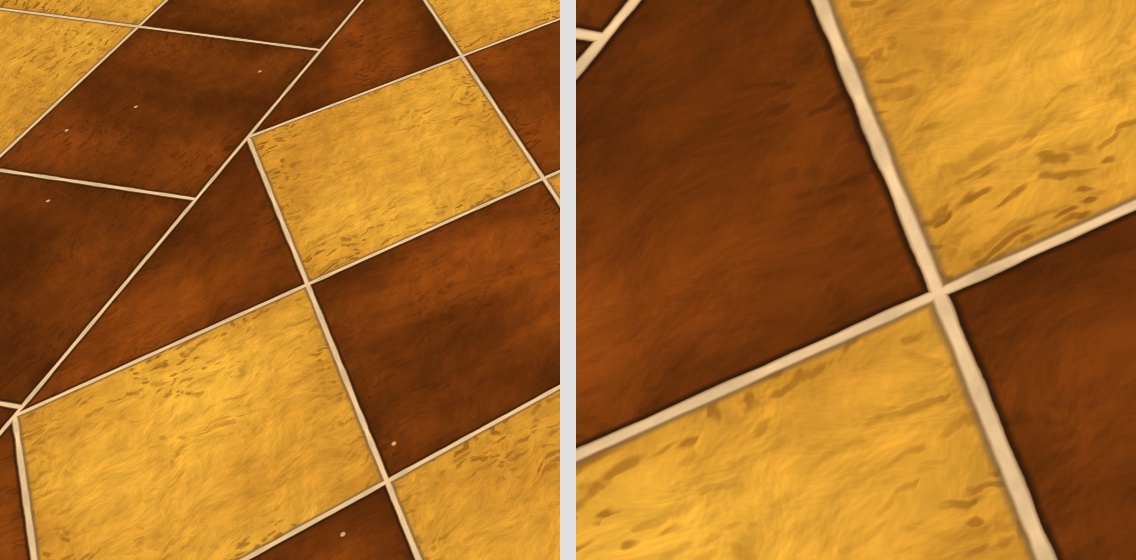
Left: the whole. Right: its middle third, enlarged.
Reproduce this texture procedurally as a Shadertoy shader.

```glsl
// Floor plane to canvas: column axis, row axis, corner on the border
const mat3 FLOOR_TO_CANVAS = mat3(0.4596, 0.2294, 0.094,
                                  0.0371, -0.3251, -0.126,
                                  0.4427, 0.7552, 1.0);
const float BORDER_SHIFT = 0.62;
const float GROUT_HALF = 0.0105;
const float SHADOW_WIDTH = 0.012;
const float WOBBLE = 0.0025;
const float BORDER_SHADE = 0.88;
const vec2 FLECK_DENSITY = vec2(17.0, 38.0);

const vec3 GOLD_DARK = vec3(0.82, 0.55, 0.17);
const vec3 GOLD_LIGHT = vec3(0.96, 0.70, 0.23);
const vec3 GOLD_WORN = vec3(0.52, 0.31, 0.08);
const vec3 BROWN_DARK = vec3(0.38, 0.175, 0.04);
const vec3 BROWN_LIGHT = vec3(0.63, 0.305, 0.075);
const vec3 BROWN_WORN = vec3(0.27, 0.13, 0.04);
const vec3 GROUT = vec3(0.92, 0.77, 0.57);
const vec3 GROUT_DIRT = vec3(0.61, 0.46, 0.30);
const vec3 SHADOW = vec3(0.17, 0.09, 0.035);
const mat2 TURN = mat2(0.8, 0.6, -0.6, 0.8);

vec2 hash2(vec2 p) {
    return fract(sin(vec2(dot(p, vec2(127.1, 311.7)), dot(p, vec2(269.5, 183.3)))) * 43758.5);
}

// Layered, warped sines, roughly -1 to 1
float mottle(vec2 p) {
    float sum = 0.0, amplitude = 0.5;
    for (int i = 0; i < 6; i++) {
        p = TURN * p * 1.7 + 0.6 * sin(p.yx) + 1.7;
        sum += amplitude * sin(p.x) * cos(p.y);
        amplitude *= 0.6;
    }
    return sum;
}

// Cellular noise: distance to the nearest point, and its random value
vec2 cells(vec2 p) {
    vec2 base = floor(p), nearest = vec2(9.0, 0.0);
    for (int y = -1; y <= 1; y++)
    for (int x = -1; x <= 1; x++) {
        vec2 cell = base + vec2(x, y);
        float d = length(cell + hash2(cell) - p);
        if (d < nearest.x) nearest = vec2(d, hash2(cell + 51.7).x);
    }
    return nearest;
}

// Streaky pits, warped so that their outlines are ragged
float flecks(vec2 p) {
    vec2 warp = vec2(mottle(p * 9.0), mottle(p * 9.0 + 4.0));
    vec2 c = cells(p * FLECK_DENSITY + 1.6 * warp);
    return (1.0 - smoothstep(0.15, 0.5, c.x)) * smoothstep(0.2, 0.9, c.y);
}

vec3 tileColor(vec2 s, float edge, float gold, float tint) {
    float tone = clamp(0.5 + 0.75 * mottle(s * 2.3) + tint, 0.0, 1.0);
    float grain = mottle(s * 20.0);
    float relief = grain - mottle(s * 20.0 + vec2(0.05, 0.09));
    float patches = smoothstep(-0.1, 0.5, mottle(s * 3.1 + 8.0));
    float nearEdge = exp(-edge * 13.0);
    float wear = flecks(s) * clamp(0.12 + 0.5 * patches + 0.7 * nearEdge, 0.0, 1.0);

    vec3 color = mix(mix(BROWN_DARK, BROWN_LIGHT, tone),
                     mix(GOLD_DARK, GOLD_LIGHT, tone), gold);
    color *= 1.0 + 0.07 * grain + 0.22 * clamp(relief, -0.5, 0.5);
    color *= 1.0 - mix(0.22, 0.06, gold) * nearEdge;
    return mix(color, mix(BROWN_WORN, GOLD_WORN, gold), wear * mix(0.5, 0.72, gold));
}

void mainImage(out vec4 fragColor, in vec2 fragCoord) {
    // Perspective floor, split by a diagonal into checkerboard and border
    vec2 uv = fragCoord / iResolution.xy;
    vec3 plane = inverse(FLOOR_TO_CANVAS) * vec3(uv, 1.0);
    vec2 p = plane.xy / plane.z;
    float pixel = max(length(dFdx(p)), length(dFdy(p)));
    vec2 diagonal = vec2(p.x - p.y, p.x + p.y) * 0.7071;
    bool inField = diagonal.y > 0.0;

    // Tile cell, its colour parity and distance to its edge
    vec2 grid = inField ? p : diagonal - vec2(BORDER_SHIFT, 0.0);
    vec2 id = floor(grid);
    vec2 side = 0.5 - abs(fract(grid) - 0.5);
    float edge = min(min(side.x, side.y), abs(diagonal.y));
    float gold = 1.0 - mod(id.y + (inField ? id.x : 0.0), 2.0);

    // Tile surface
    vec2 surface = grid + id.yx * vec2(3.1, 5.7) + (inField ? 0.0 : 23.0);
    float tint = 0.16 * (hash2(id + 3.0).x - 0.5);
    vec3 color = tileColor(surface, edge, gold, tint);
    if (!inField) color *= mix(BORDER_SHADE, 0.97, gold);

    // Rare pale chips
    vec2 chip = cells(p * 6.0);
    float chipMask = step(0.965, chip.y) * (1.0 - smoothstep(0.03, 0.065, chip.x));
    color = mix(color, GROUT, 0.8 * chipMask * (1.0 - gold));

    // Shadowed rim, then grout with dirty margins
    float roughness = mottle(p * 16.0);
    float joint = edge + WOBBLE * roughness;
    float rim = 1.0 - smoothstep(GROUT_HALF, GROUT_HALF + SHADOW_WIDTH, joint);
    color = mix(color, mix(SHADOW, GROUT_DIRT * 0.8, gold), rim * mix(0.9, 0.7, gold));
    vec3 grout = mix(GROUT, GROUT_DIRT, smoothstep(0.45, 1.1, joint / GROUT_HALF));
    grout *= 1.0 + 0.12 * roughness;
    float groutMask = 1.0 - smoothstep(GROUT_HALF - pixel, GROUT_HALF + pixel, joint);
    fragColor = vec4(mix(color, grout, groutMask), 1.0);
}
```
